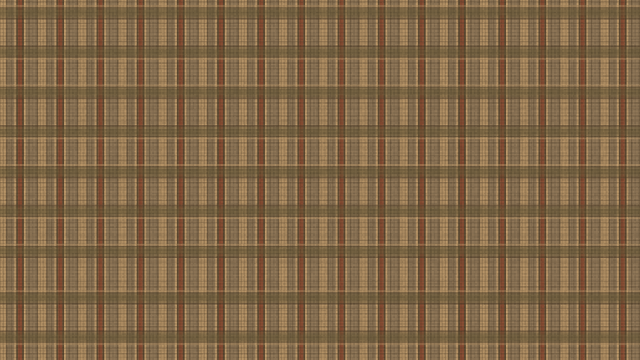
A Shadertoy shader for this pattern:

```glsl
const float REPEATS = 15.93;     // warp repeats across the canvas
const float RED_AT = 0.5;        // centre of the red stripe in a repeat
const float TAN_AT = 0.05;       // centre of the wide tan stripe
const float ROW_PITCH = 0.99;    // weft repeat height, in warp repeats
const float ROWS = 7.0;          // weft repeats per cloth panel
const float PANEL = 7.095;       // panel height; its last row is taller
const float PANEL_SHIFT = 0.187;
const float THREADS = 12.0;      // visible threads per repeat
const float WEAVE = 0.04;
const float GRAIN = 0.07;

const vec3 TAUPE = vec3(0.525, 0.435, 0.32);
const vec3 TAN = vec3(0.70, 0.565, 0.39);
const vec3 RED = vec3(0.50, 0.285, 0.19);
const vec3 DARK = vec3(0.32, 0.25, 0.165);
const vec3 OLIVE = vec3(0.37, 0.315, 0.195);

// Share of a pixel covered by a stripe of the given half width
float stripe(float offset, float halfWidth, float px) {
    float lo = max(offset - 0.5 * px, -halfWidth);
    float hi = min(offset + 0.5 * px, halfWidth);
    return max(hi - lo, 0.0) / px;
}

// Signed offset to the nearest copy of a stripe centre
float wrapped(float x, float centre) {
    return fract(x - centre + 0.5) - 0.5;
}

float hash(vec2 p) {
    vec3 q = fract(vec3(p.xyx) * 0.1031);
    q += dot(q, q.yzx + 33.33);
    return fract((q.x + q.y) * q.z);
}

vec3 warpColour(float x, float px) {
    float red = wrapped(x, RED_AT);
    float side = abs(red);
    float wide = wrapped(x, TAN_AT);
    vec3 c = TAUPE;
    c = mix(c, TAN, 0.85 * stripe(wide, 0.1, px));
    c = mix(c, DARK, 0.55 * stripe(abs(wide) - 0.12, 0.016, px));
    c = mix(c, DARK, 0.3 * stripe(abs(wide) - 0.04, 0.012, px));
    c = mix(c, DARK, 0.35 * stripe(side - 0.22, 0.014, px));
    c = mix(c, TAN, stripe(side - 0.118, 0.024, px));
    c = mix(c, DARK, 0.85 * stripe(side - 0.072, 0.022, px));
    return mix(c, RED, stripe(red, 0.05, px));
}

vec3 addWeft(vec3 c, float y, float px) {
    // Rows inside a panel, measured downwards
    float t = mod(y + PANEL_SHIFT, PANEL);
    float row = min(floor(t / ROW_PITCH), ROWS - 1.0);
    float d = t - row * ROW_PITCH - 0.5;
    float facing = mod(row, 2.0) * 2.0 - 1.0;

    // Olive band: soft shoulder, denser core, dark borders, pale edge
    c = mix(c, OLIVE, 0.42 * stripe(d, 0.13, px));
    c = mix(c, OLIVE, 0.35 * stripe(d, 0.07, px));
    c = mix(c, DARK, 0.6 * stripe(d * facing + 0.15, 0.02, px));
    c = mix(c, DARK, 0.4 * stripe(d * facing - 0.12, 0.016, px));
    c = mix(c, TAN, 0.45 * stripe(d * facing - 0.165, 0.022, px));

    // Fine lines between the bands
    c = mix(c, DARK, 0.3 * stripe(abs(d) - 0.27, 0.013, px));
    return mix(c, DARK, 0.22 * stripe(abs(d) - 0.4, 0.013, px));
}

void mainImage(out vec4 fragColor, in vec2 fragCoord) {
    float px = REPEATS / iResolution.x;
    vec2 p = vec2(fragCoord.x, iResolution.y - fragCoord.y) * px;

    vec3 c = addWeft(warpColour(p.x, px), p.y, px);

    // Crossing threads and uneven yarn
    vec2 weave = sin(6.2832 * THREADS * p);
    vec2 slub = sin(p * vec2(5.3, 4.1) + 1.7 * sin(p.yx * vec2(1.9, 2.3)));
    float grain = hash(floor(p * THREADS * 2.0)) - 0.5;
    float shade = 1.0 + WEAVE * (weave.x + weave.y) + GRAIN * grain;
    shade += 0.004 * (slub.x + slub.y);

    fragColor = vec4(clamp(c * shade, 0.0, 1.0), 1.0);
}
```
